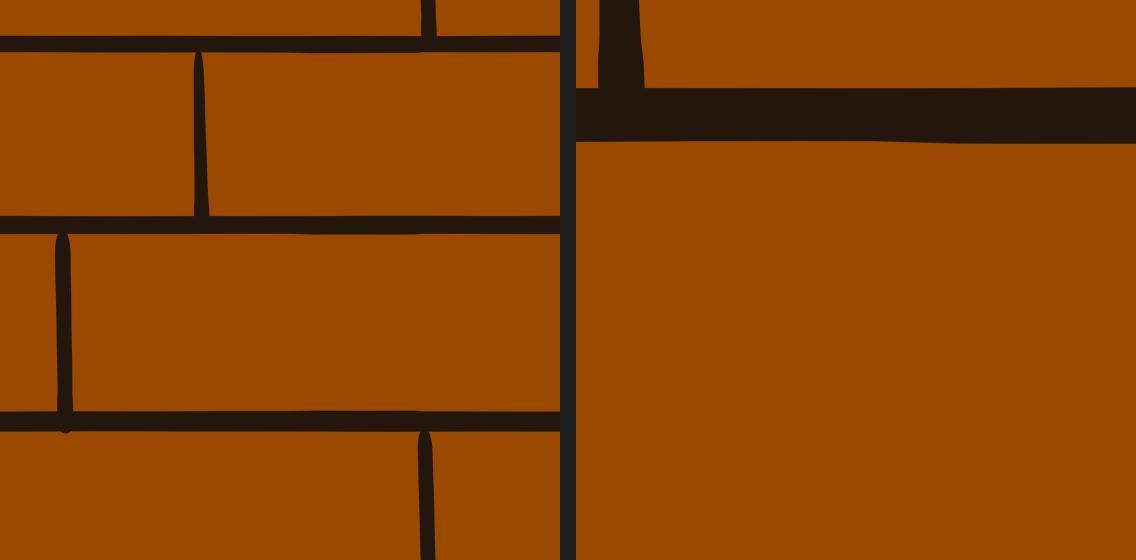
Left, the full canvas; right, a detail of the centre.
A Shadertoy shader for this texture:

```glsl
// Hand-inked brick wall: three uneven mortar courses with one tapered upright
// joint hanging below each. Distances to the ink strokes are merged by min();
// layered periodic sines waver the edges, and the wall tiles in both axes.

const float TAU = 6.2831853;
const int COURSES = 3;
const vec3 BRICK = vec3(0.608, 0.283, 0.0);
const vec3 INK = vec3(0.137, 0.090, 0.051);

// Courses from top to bottom: centre height, half thickness
const vec2 COURSE[COURSES] = vec2[](
    vec2(0.9212, 0.0147), vec2(0.5983, 0.0160), vec2(0.2474, 0.0180));

// Joints: x at head, x at foot, half width at head, half width at foot
const vec4 JOINT[COURSES] = vec4[](
    vec4(0.3539, 0.3605, 0.0082, 0.0130),
    vec4(0.1115, 0.1168, 0.0142, 0.0130),
    vec4(0.7575, 0.7668, 0.0134, 0.0130));

// Side of the course where strokes overlap, and depth of each joint's foot
const vec3 LAP_SIDE = vec3(-1.0, -1.0, 1.0);
const vec3 FOOT_DEPTH = vec3(0.0, 0.0085, 0.0);

// Smooth unevenness that repeats over one unit
float waver(float t, float seed) {
    return 0.6 * sin(TAU * t + seed) + 0.4 * sin(TAU * 3.0 * t + seed * 2.3);
}

// Signed offset wrapped to the nearest repeat
float wrapped(float d) {
    return d - round(d);
}

// Horizontal stroke with a faint overlap that ends abruptly on one side
float courseDistance(vec2 p, vec2 course, float lapSide, float seed) {
    float y = wrapped(p.y - course.x);
    float lap = smoothstep(0.50, 0.57, p.x) * (1.0 - smoothstep(0.742, 0.756, p.x));
    float halfWidth = course.y + 0.0005 * waver(p.x, seed + sign(y));
    halfWidth += 0.0013 * lap * step(0.0, y * lapSide);
    return abs(y) - halfWidth;
}

// Upright stroke: rounded head, linear taper, slightly swollen foot
float jointDistance(vec2 p, vec2 above, vec2 below, vec4 joint, float footDepth, float seed) {
    float span = fract(above.x - below.x);
    float drop = fract(above.x - p.y);
    float t = drop / span;
    float cap = clamp((drop - above.y + 0.008) / 0.045, 0.0, 1.0);
    float head = sqrt(1.0 - (1.0 - cap) * (1.0 - cap));
    float swell = 0.0010 * smoothstep(0.85, 0.91, t);
    float x = wrapped(p.x - mix(joint.x, joint.y, t));
    float halfWidth = mix(joint.z, joint.w, t) * head + swell;
    halfWidth += 0.0004 * waver(t, seed + sign(x));
    float stroke = t < 1.0 ? abs(x) - halfWidth : 1.0;

    vec2 footOffset = vec2(wrapped(p.x - joint.y), wrapped(p.y - below.x + footDepth));
    return min(stroke, length(footOffset) - joint.w);
}

void mainImage(out vec4 fragColor, in vec2 fragCoord) {
    vec2 p = fragCoord / iResolution.xy;
    float pixel = 1.0 / min(iResolution.x, iResolution.y);

    // Nearest ink stroke
    float d = 1.0;
    for (int i = 0; i < COURSES; i++) {
        vec2 above = COURSE[i];
        vec2 below = COURSE[(i + 1) % COURSES];
        float seed = 2.1 * float(i);
        d = min(d, courseDistance(p, above, LAP_SIDE[i], seed));
        d = min(d, jointDistance(p, above, below, JOINT[i], FOOT_DEPTH[i], seed));
    }

    // Flat brick under antialiased ink
    float ink = 1.0 - smoothstep(-0.7 * pixel, 0.7 * pixel, d);
    fragColor = vec4(mix(BRICK, INK, ink), 1.0);
}
```
